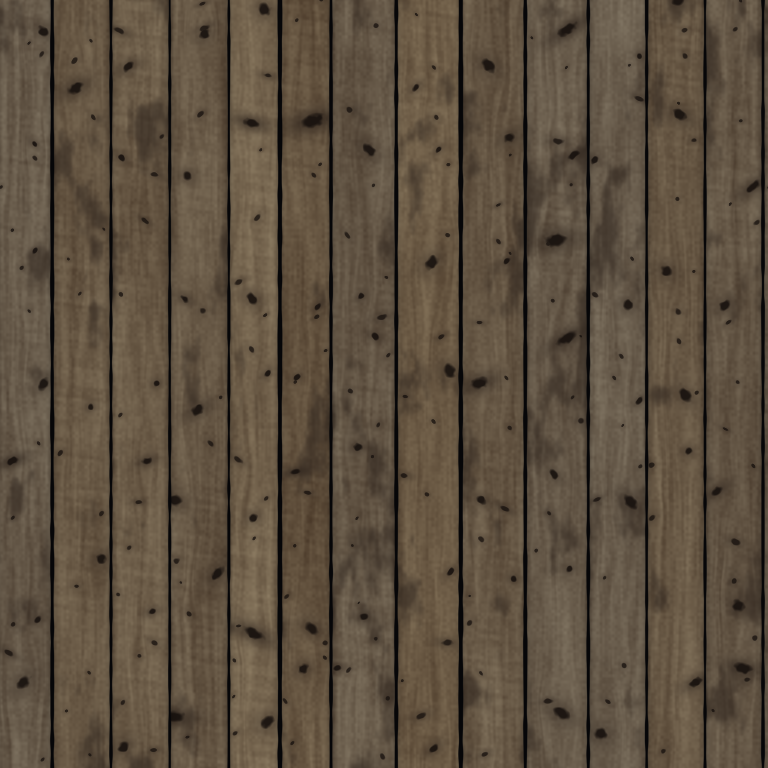
A WebGL 2 fragment shader for this texture:

```glsl
#version 300 es
precision highp float;

uniform vec2 u_resolution;
out vec4 outColor;

const int PLANKS = 13;
// Plank boundaries across the canvas, and the brightness of each plank
const float EDGES[14] = float[14](-0.006, 0.068, 0.1445, 0.221, 0.298, 0.3645, 0.431,
                                  0.516, 0.600, 0.684, 0.766, 0.842, 0.918, 0.9935);
const float TONES[13] = float[13](0.50, 0.38, 0.62, 0.36, 0.85, 0.28, 0.47,
                                  0.58, 0.50, 0.46, 0.66, 0.42, 0.45);

const vec3 GAP_COLOR = vec3(0.025, 0.025, 0.032);
const vec3 KNOT_COLOR = vec3(0.085, 0.062, 0.050);
const vec3 STAIN_COLOR = vec3(0.19, 0.15, 0.12);
const vec3 DARK_WOOD = vec3(0.30, 0.24, 0.18);
const vec3 LIGHT_WOOD = vec3(0.51, 0.455, 0.37);

float hash(vec2 p) {
    vec3 q = fract(p.xyx * 0.1031);
    q += dot(q, q.yzx + 33.33);
    return fract((q.x + q.y) * q.z);
}

float noise(vec2 p) {
    vec2 cell = floor(p), f = fract(p);
    f = f * f * (3.0 - 2.0 * f);
    float low = mix(hash(cell), hash(cell + vec2(1, 0)), f.x);
    float high = mix(hash(cell + vec2(0, 1)), hash(cell + vec2(1, 1)), f.x);
    return mix(low, high, f.y);
}

float fbm(vec2 p) {
    float sum = 0.0, amplitude = 0.5;
    for (int i = 0; i < 4; i++) {
        sum += amplitude * noise(p);
        p = p * 2.03 + 17.3;
        amplitude *= 0.5;
    }
    return sum;
}

// One random knot per row of a plank: x = core, y = halo, z = sideways bend of the grain
vec3 knots(vec2 p, float width, float seed, float pitch, float size, float chance) {
    vec3 result = vec3(0.0);
    float row = floor(p.y / pitch);
    for (float j = -1.0; j <= 1.0; j++) {
        vec2 id = vec2(seed, row + j + 40.0);
        if (hash(id + 3.7) > chance) continue;
        vec2 center = vec2(mix(0.08, 0.92, hash(id + 11.1)) * width,
                           (row + j + mix(0.1, 0.9, hash(id + 23.9))) * pitch);
        vec2 q = p - center;
        float radius = size * mix(0.55, 1.25, hash(id + 31.3));
        float smudge = smoothstep(0.55, 1.0, hash(id + 47.5));
        q.y += q.x * (hash(id + 59.2) - 0.5) * 1.1;
        float ragged = 0.45 * (noise(p * 210.0) - 0.5);
        float d = length(q / (radius * vec2(1.0 + 0.9 * smudge, 1.0))) + ragged;
        float halo = exp(-dot(q, q / vec2(5.0 + 14.0 * smudge, 3.5)) / (radius * radius));
        float flow = exp(-(q.x * q.x / 9.0 + q.y * q.y / 40.0) / (radius * radius));
        result.x = max(result.x, 1.0 - smoothstep(0.55, 1.15, d));
        result.y = max(result.y, halo * mix(0.5, 1.0, smudge));
        result.z -= q.x * flow * 0.7;
    }
    return result;
}

// Long streaks, growth rings and fine fibres, centred on zero
float grain(vec2 p, float seed) {
    vec2 s = p + vec2(seed * 0.37, seed * 0.71);
    float wander = fbm(s * vec2(9.0, 2.5));
    float rings = sin(s.x * 330.0 + wander * 34.0);
    float streaks = noise(vec2(s.x * 110.0 + wander * 3.0, s.y * 3.0)) - 0.5;
    float fibres = noise(s * vec2(300.0, 22.0)) - 0.5;
    return 0.06 * rings + 0.30 * streaks + 0.24 * fibres;
}

// Rough cross-cut saw marks and speckled wear
float wear(vec2 p, float seed) {
    float marks = noise(vec2(p.x * 22.0 + seed, p.y * 170.0 + p.x * 25.0)) - 0.5;
    float patch_ = smoothstep(0.42, 0.62, fbm(p * vec2(6.0, 4.0) + seed));
    return 0.20 * marks * patch_ + 0.20 * (noise(p * 250.0 + seed) - 0.5);
}

// Dark gap between boards with a slightly ragged edge
float gap(float x, float y, float edge, float id, float pixel) {
    float halfWidth = mix(0.0013, 0.0026, hash(vec2(id, 5.0)));
    halfWidth += 0.0011 * (noise(vec2(id * 9.0, y * 55.0)) - 0.5);
    return 1.0 - smoothstep(halfWidth - pixel * 0.5, halfWidth + pixel, abs(x - edge));
}

void main() {
    vec2 uv = gl_FragCoord.xy / u_resolution;
    float pixel = 1.0 / u_resolution.x;

    // Find the plank and its gaps; the last edge wraps to the first plank
    int plank = 0;
    float seam = 0.0, edgeDistance = 1.0;
    for (int i = 0; i <= PLANKS; i++) {
        if (uv.x >= EDGES[i]) plank = i;
        seam = max(seam, gap(uv.x, uv.y, EDGES[i], float(i % PLANKS), pixel));
        edgeDistance = min(edgeDistance, abs(uv.x - EDGES[i]));
    }
    float wrap = plank == PLANKS ? 1.0 : 0.0;
    plank %= PLANKS;
    float seed = float(plank) * 13.0 + 4.0;
    float width = EDGES[plank + 1] - EDGES[plank];
    vec2 p = vec2(uv.x - wrap - EDGES[plank], uv.y);

    // Knots in two sizes
    vec3 large = knots(p, width, seed, 0.145, 0.0070, 0.88);
    vec3 small = knots(p, width, seed + 200.0, 0.052, 0.0034, 0.68);

    // Wood tone, with grain bent around the knots
    vec2 bent = p + vec2(large.z + small.z, 0.0);
    float tone = 0.30 + 0.42 * TONES[plank] + grain(bent, seed) + wear(p, seed);
    tone += 0.50 * (fbm(p * vec2(16.0, 7.0) + seed * 2.3) - 0.47);
    vec3 color = mix(DARK_WOOD, LIGHT_WOOD, clamp(tone, -0.3, 1.15));
    color *= mix(vec3(1.03, 1.0, 0.95), vec3(0.98, 1.0, 1.04), hash(vec2(seed, 8.0)));

    // Stains, knot halos and cores
    float stain = smoothstep(0.56, 0.76, fbm(p * vec2(24.0, 13.0) + seed * 5.1));
    color = mix(color, STAIN_COLOR, 0.60 * stain);
    color = mix(color, STAIN_COLOR, 0.75 * max(large.y, 0.6 * small.y));
    color = mix(color, KNOT_COLOR, 0.88 * max(large.x, 0.85 * small.x));

    // Shaded board edges and open gaps
    color *= 1.0 - 0.30 * exp(-edgeDistance / 0.0035);
    color = mix(color, GAP_COLOR, seam);
    outColor = vec4(color, 1.0);
}
```
